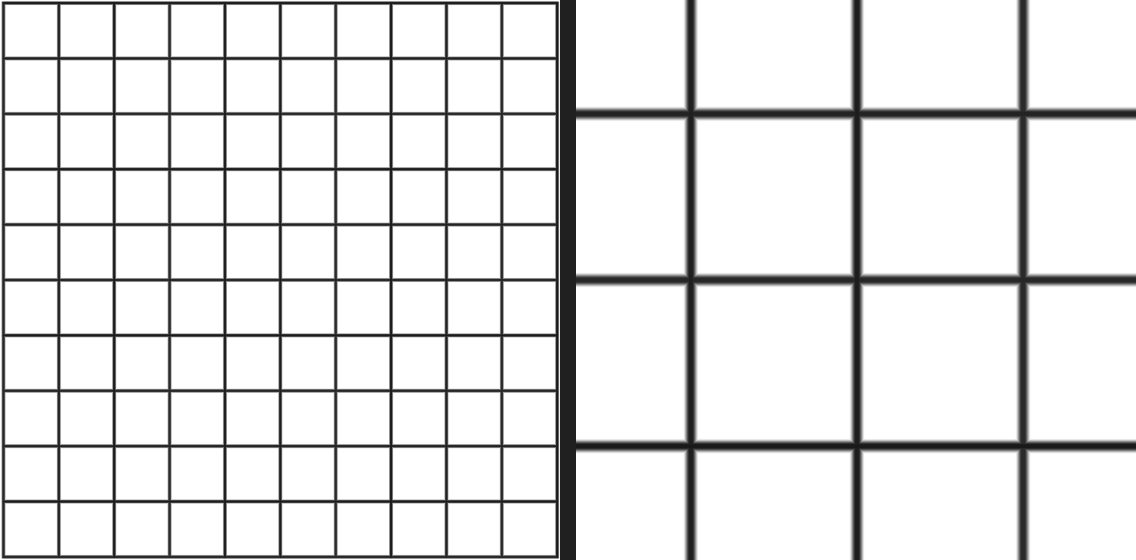
Left, the full canvas; right, a detail of the centre.
Give the GLSL for this pattern, as a three.js fragment shader.

```glsl
// Ten by ten square grid of soft black ruled lines on white paper.
varying vec2 vUv;

const float CELLS = 10.0;                    // repeats across and down
const vec2 GRID_MIN = vec2(0.0062, 0.0055);  // centre of the first lines
const vec2 GRID_MAX = vec2(0.9950, 0.9945);  // centre of the last lines
const float HALF_WIDTH = 0.00275;            // half of a line's width
const float SOFTNESS = 0.0020;               // blur either side of an edge
const float FADE = 0.07;                     // tone variation between lines
const vec3 PAPER = vec3(1.0);
const vec3 INK = vec3(0.10);

// Coverage inside a line, given the distance to its centre.
vec2 lineCoverage(vec2 dist, vec2 blur) {
  return 1.0 - smoothstep(HALF_WIDTH - blur, HALF_WIDTH + blur, dist);
}

// Layered sines give each ruled line a slightly different strength.
vec2 lineStrength(vec2 index) {
  vec2 wave = sin(index * 2.3 + vec2(0.4, 1.7)) + sin(index * 4.1 + vec2(2.0, 0.6));
  return 1.0 - FADE * (0.5 + 0.25 * wave);
}

void main() {
  vec2 pitch = (GRID_MAX - GRID_MIN) / CELLS;
  vec2 blur = max(vec2(SOFTNESS), 0.5 * fwidth(vUv));

  // Nearest ruled line on each axis
  vec2 cell = (vUv - GRID_MIN) / pitch;
  vec2 index = clamp(floor(cell + 0.5), 0.0, CELLS);
  vec2 ruled = lineCoverage(abs(cell - index) * pitch, blur) * lineStrength(index);

  // Lines end at the outer frame
  vec2 outside = max(GRID_MIN - vUv, vUv - GRID_MAX);
  ruled *= lineCoverage(outside, blur).yx;

  // Crossings keep the darker of the two lines
  gl_FragColor = vec4(mix(PAPER, INK, max(ruled.x, ruled.y)), 1.0);
}
```
